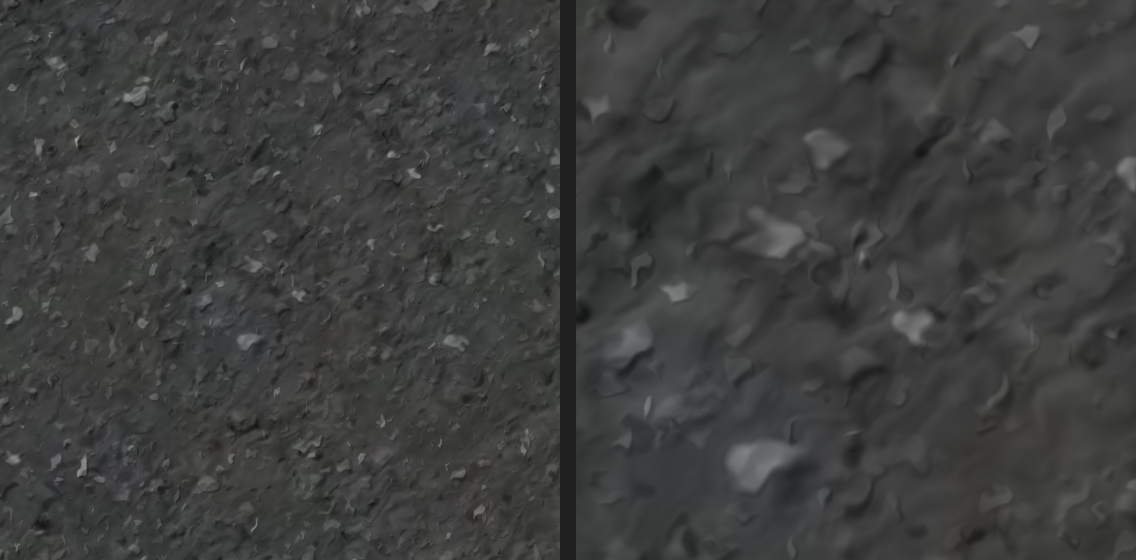
Left, the full canvas; right, a detail of the centre.
A Shadertoy shader for this texture:

```glsl
// Dark worn asphalt: soft grey mottling with fine diagonal streaks, and
// scattered pale stone chips with small shadows. Chips come from jittered
// grids of warped, rotated facets; the ground from layered value noise.

#define BASE_TONE 0.239
#define GRAIN_ANGLE 0.72
#define MOTTLE_GAIN 0.075
#define STREAK_GAIN 0.11
#define CHIP_GAIN 0.22
#define SHADOW_GAIN 0.085
#define COARSE_CELLS 25.0
#define FINE_CELLS 46.0
#define CHIP_DENSITY 0.5
#define TINT_GAIN 0.028

vec3 hash3(vec2 p) {
    vec3 q = fract(vec3(p.xyx) * vec3(0.1031, 0.1030, 0.0973));
    q += dot(q, q.yxz + 33.33);
    return fract((q.xxy + q.yzz) * q.zyx);
}

float noise(vec2 p) {
    vec2 i = floor(p), f = fract(p);
    f = f * f * (3.0 - 2.0 * f);
    float low = mix(hash3(i).x, hash3(i + vec2(1, 0)).x, f.x);
    float high = mix(hash3(i + vec2(0, 1)).x, hash3(i + vec2(1, 1)).x, f.x);
    return mix(low, high, f.y);
}

float fbm(vec2 p) {
    float sum = 0.0, gain = 0.5;
    for (int i = 0; i < 4; i++) {
        sum += gain * (noise(p) - 0.5);
        p = mat2(1.6, 1.2, -1.2, 1.6) * p + 17.3;
        gain *= 0.55;
    }
    return sum;
}

vec2 rotate(vec2 p, float angle) {
    float c = cos(angle), s = sin(angle);
    return vec2(c * p.x + s * p.y, c * p.y - s * p.x);
}

// Soft-edged angular facet: a blend of ellipse and diamond.
float facet(vec2 p, float radius, float softness) {
    float d = mix(length(p), 0.8 * (abs(p.x) + abs(p.y)), 0.5);
    return 1.0 - smoothstep(radius - softness, radius + softness, d);
}

// Returns chip brightness in x and the shadow beside chips in y.
vec2 chips(vec2 p, float seed) {
    vec2 cell = floor(p), result = vec2(0.0);
    vec2 warp = vec2(noise(p * 3.1 + seed), noise(p * 3.1 + seed + 41.0)) - 0.5;
    for (int y = -1; y <= 1; y++)
    for (int x = -1; x <= 1; x++) {
        vec2 id = cell + vec2(x, y);
        vec3 place = hash3(id + seed);
        vec3 form = hash3(id + seed + 71.7);
        if (place.z > CHIP_DENSITY) continue;
        float angle = GRAIN_ANGLE + (form.x - 0.5) * 1.9;
        float radius = mix(0.16, 0.42, form.y * form.y);
        vec2 stretch = vec2(0.85, mix(1.0, 2.2, form.x));
        vec2 offset = p - id - place.xy + warp * 0.42;
        float body = facet(rotate(offset, angle) * stretch, radius, 0.11);
        vec2 shifted = offset + vec2(-0.13, 0.19);
        float shade = facet(rotate(shifted, angle) * stretch, radius * 0.9, 0.13);
        float tone = 0.18 + 0.62 * form.z * form.z + 0.6 * pow(form.z, 16.0);
        result.x = max(result.x, body * tone);
        result.y = max(result.y, shade * (1.0 - body) * (0.3 + 0.7 * place.z / CHIP_DENSITY));
    }
    return result;
}

void mainImage(out vec4 fragColor, in vec2 fragCoord) {
    vec2 uv = fragCoord / iResolution.y;

    // Ground mottling, broad and medium.
    float tone = BASE_TONE + MOTTLE_GAIN * fbm(uv * 24.0);
    tone += 0.03 * fbm(uv * 4.0 + 9.0);

    // Fine streaks along the grain, stronger in patches.
    vec2 bend = vec2(fbm(uv * 20.0 + 3.0), fbm(uv * 20.0 + 60.0));
    vec2 grain = rotate(uv + bend * 0.035, GRAIN_ANGLE);
    float streak = noise(grain * vec2(42.0, 100.0)) - 0.5;
    streak += 0.6 * (noise(grain * vec2(85.0, 170.0) + 30.0) - 0.5);
    float patches = smoothstep(0.2, 0.8, noise(uv * 13.0 + 5.0));
    tone += STREAK_GAIN * streak * mix(0.35, 1.0, patches);

    // Stone chips in two sizes, broken up inside by the streaks.
    vec2 coarse = chips(uv * COARSE_CELLS, 11.0);
    vec2 fine = chips(uv * FINE_CELLS, 137.0);
    float pale = max(coarse.x, fine.x * 0.65);
    float shadow = max(coarse.y, fine.y * 0.8);
    tone += CHIP_GAIN * pale * (0.8 + 0.6 * streak);
    tone -= SHADOW_GAIN * shadow * (0.55 + 0.5 * patches);

    // Sparse dark pits.
    float pit = smoothstep(0.79, 0.95, noise(grain * vec2(38.0, 60.0) + 80.0));
    tone -= 0.07 * pit * (1.0 - pale);

    // Faint drift between violet, green and blue greys.
    float hue = fbm(uv * 6.0 + 21.0), cool = fbm(uv * 5.0 + 90.0);
    vec3 tint = vec3(-0.001, 0.004, -0.001);
    tint += TINT_GAIN * (hue * vec3(0.6, -0.5, 0.5) + cool * vec3(-0.6, 0.0, 0.8));
    fragColor = vec4(clamp(max(tone, 0.09) + tint, 0.0, 1.0), 1.0);
}
```
